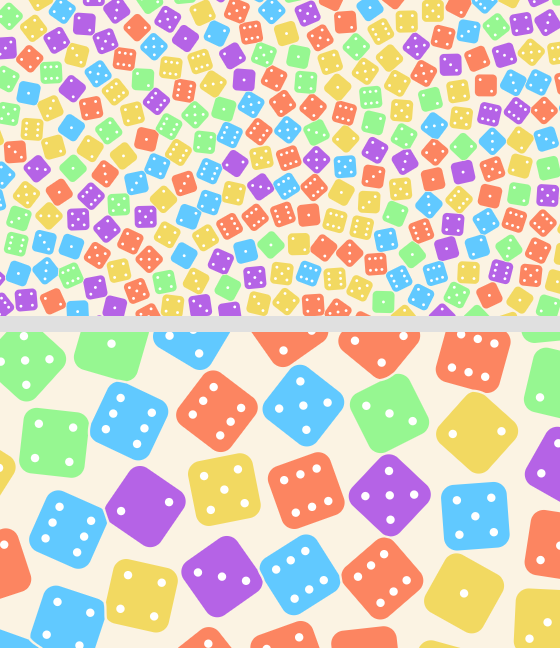
Top, the full canvas; bottom, a detail of the centre.
Give the GLSL for this pattern, as a Shadertoy shader.

```glsl
// Draws rounded pastel dice tossed at random angles and packed on a cream table.

// All lengths are in canvas heights.
const float SPACING    = 0.0497;   // scale of the spiral packing
const float JITTER     = 0.0036;   // random shift of each die
const float HALF_SIDE  = 0.0347;
const float CORNER     = 0.0139;
const float PIP_OFFSET = 0.0182;
const float PIP_RADIUS = 0.0044;
const float MIN_GAP    = 0.0012;   // half the gap kept between close dice
const float REACH      = 0.0547;   // farthest centre that can affect a point
const vec2  SPIRAL_CENTRE = vec2(0.42, -0.28);

const float TAU = 6.28319;
const float GOLDEN_TURN = 0.381966;

const vec3 CREAM  = vec3(0.985, 0.953, 0.890);
const vec3 WHITE  = vec3(1.0);
const vec3 YELLOW = vec3(0.95, 0.85, 0.38);
const vec3 CORAL  = vec3(0.99, 0.52, 0.38);
const vec3 BLUE   = vec3(0.38, 0.79, 1.00);
const vec3 PURPLE = vec3(0.71, 0.39, 0.90);
const vec3 GREEN  = vec3(0.59, 0.97, 0.57);

float hash(float id, float salt) {
    return fract(sin(id * 12.9898 + salt * 78.233) * 43758.5);
}

vec2 direction(float turns) {
    return vec2(cos(turns * TAU), sin(turns * TAU));
}

float roundedSquare(vec2 p) {
    vec2 q = abs(p) - (HALF_SIDE - CORNER);
    return length(max(q, 0.0)) + min(max(q.x, q.y), 0.0) - CORNER;
}

// Distance to a pair of pips on the rising diagonal.
float diagonalPair(vec2 p) {
    return length((p.x + p.y < 0.0 ? -p : p) - PIP_OFFSET);
}

// Distance to the pips of a face showing 1 to 6.
float pips(vec2 p, int value) {
    float d = 1.0;
    if (value % 2 == 1) d = length(p);
    if (value >= 2) d = min(d, diagonalPair(p));
    if (value >= 4) d = min(d, diagonalPair(vec2(-p.x, p.y)));
    if (value == 6) d = min(d, length(vec2(abs(p.x) - PIP_OFFSET, p.y)));
    return d - PIP_RADIUS;
}

vec3 dieColour(float pick) {
    if (pick < 0.23) return YELLOW;
    if (pick < 0.44) return CORAL;
    if (pick < 0.65) return BLUE;
    if (pick < 0.825) return PURPLE;
    return GREEN;
}

float coverage(float d) {
    return clamp(0.5 - d * iResolution.y, 0.0, 1.0);
}

void mainImage(out vec4 fragColor, in vec2 fragCoord) {
    vec2 point = fragCoord / iResolution.y - SPIRAL_CENTRE;

    // Only seeds in a thin ring of the golden spiral can be near this point.
    float radius = length(point);
    float inner = max(radius - REACH, 0.0) / SPACING;
    float outer = (radius + REACH) / SPACING;
    int first = int(inner * inner);
    int last = int(outer * outer) + 1;

    // Find the nearest die and the distance to the runner-up.
    float nearest = 1.0, second = 1.0, nearestId = 0.0;
    vec2 face = vec2(0.0);
    for (int i = first; i <= last; i++) {
        float id = float(i);
        vec2 offset = point - SPACING * sqrt(id) * direction(fract(id * GOLDEN_TURN));
        if (dot(offset, offset) > REACH * REACH) continue;

        offset -= JITTER * sqrt(hash(id, 1.0)) * direction(hash(id, 2.0));
        vec2 axis = direction(hash(id, 3.0));
        vec2 local = vec2(dot(offset, axis), dot(offset, vec2(-axis.y, axis.x)));
        float d = roundedSquare(local);
        if (d < nearest) {
            second = nearest;
            nearest = d;
            nearestId = id;
            face = local;
        } else {
            second = min(second, d);
        }
    }

    // Trim dice that would touch, then paint body and pips.
    float body = max(nearest, 0.5 * (nearest - second) + MIN_GAP);
    int value = 1 + int(hash(nearestId, 4.0) * 5.999);
    vec3 die = mix(dieColour(hash(nearestId, 5.0)), WHITE, coverage(pips(face, value)));
    fragColor = vec4(mix(CREAM, die, coverage(body)), 1.0);
}
```
